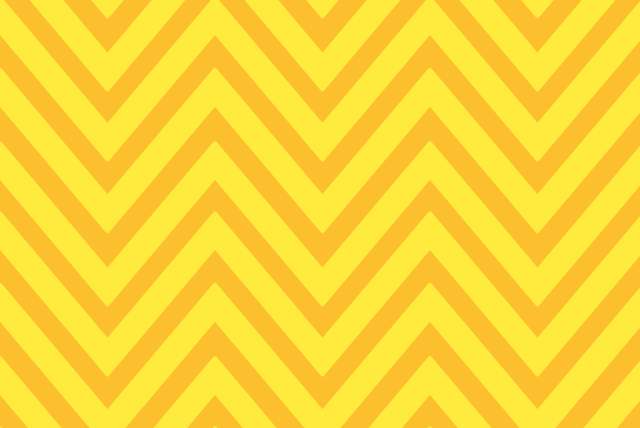
Reproduce this pattern procedurally as a Shadertoy shader.

```glsl
// Amber chevron stripes zigzagging across a bright yellow ground.

const vec3 GROUND_COLOR = vec3(1.00, 0.92, 0.24);
const vec3 STRIPE_COLOR = vec3(0.99, 0.75, 0.18);

// Lengths below are in tiles; one square tile holds one zigzag and three stripes.
const float TILES_ACROSS = 2.977;
const float RISE = 0.593;         // height from peak to valley
const float CORNER_BLUNT = 0.006; // flattening of the inner corners
const int STRIPES = 3;
const float STRIPE_START[STRIPES] = float[](0.163, 0.497, 0.837);
const float STRIPE_THICKNESS[STRIPES] = float[](0.147, 0.154, 0.141);

// Downward offset of the zigzag: 0 at its peaks, RISE at its valleys.
float zigzag(float x) {
    return RISE * (1.0 - abs(2.0 * fract(x) - 1.0));
}

// Signed distance to the nearest stripe, negative inside; y points down.
float stripeDistance(vec2 p) {
    float zig = zigzag(p.x);
    float upperZig = min(zig, RISE - CORNER_BLUNT);
    float lowerZig = max(zig, CORNER_BLUNT);
    float nearest = 1.0;
    for (int i = 0; i < STRIPES; i++) {
        float y = p.y - STRIPE_START[i];
        y -= floor(y - zig + 0.4); // repeat down the canvas
        float above = upperZig - y;
        float below = y - lowerZig - STRIPE_THICKNESS[i];
        nearest = min(nearest, max(above, below));
    }
    // Vertical gap to perpendicular distance.
    float slope = 2.0 * RISE;
    return nearest * inversesqrt(1.0 + slope * slope);
}

void mainImage(out vec4 fragColor, in vec2 fragCoord) {
    // Tile space, anchored at the top left corner.
    float pixel = TILES_ACROSS / iResolution.x;
    vec2 p = vec2(fragCoord.x, iResolution.y - fragCoord.y) * pixel;

    float coverage = clamp(0.5 - stripeDistance(p) / pixel, 0.0, 1.0);
    fragColor = vec4(mix(GROUND_COLOR, STRIPE_COLOR, coverage), 1.0);
}
```
